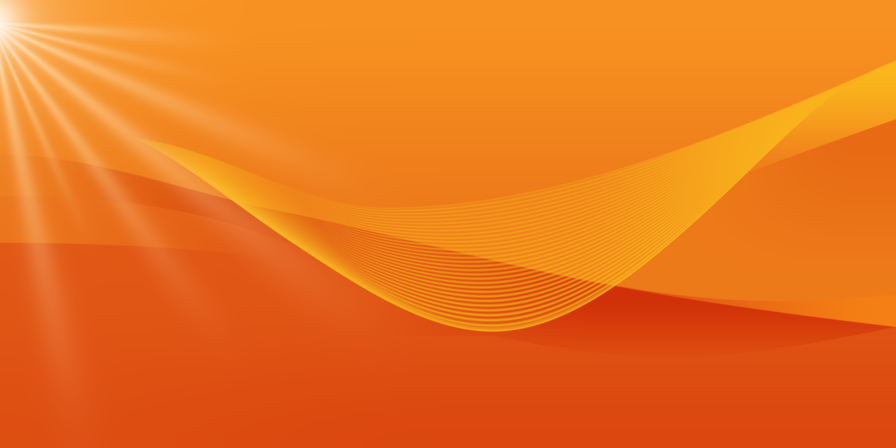
This background is drawn by a Shadertoy shader. Its source:

```glsl
const vec3 AMBER = vec3(0.97, 0.57, 0.13);
const vec3 ORANGE = vec3(0.93, 0.48, 0.10);
const vec3 RUST = vec3(0.88, 0.34, 0.08);
const vec3 RED = vec3(0.86, 0.28, 0.06);
const vec3 CRIMSON = vec3(0.82, 0.19, 0.03);
const vec3 GOLD = vec3(0.98, 0.72, 0.11);
const vec3 LIGHT = vec3(1.0, 0.85, 0.66);

// Cubic through two knots, each given as (x, y, slope)
float arc(float x, vec3 a, vec3 b) {
    float h = b.x - a.x;
    float t = clamp((x - a.x) / h, 0.0, 1.0);
    float s = 1.0 - t;
    return mix(a.y, b.y, t * t * (3.0 - 2.0 * t))
        + h * t * s * (a.z * s - b.z * t);
}

float ribbonTop(float x) {
    vec3 crest = vec3(0.26, 0.693, 0.0), dip = vec3(0.86, 0.536, 0.0);
    if (x < crest.x) return arc(x, vec3(0.0, 0.674, 0.1), crest);
    if (x < dip.x) return arc(x, crest, dip);
    return arc(x, dip, vec3(2.0, 0.865, 0.44));
}

float ribbonBottom(float x) {
    vec3 fall = vec3(0.65, 0.46, -0.66), low = vec3(1.10, 0.26, 0.0);
    vec3 rise = vec3(1.60, 0.55, 0.93);
    if (x < fall.x) return arc(x, vec3(0.26, 0.71, -0.4), fall);
    if (x < low.x) return arc(x, fall, low);
    if (x < rise.x) return arc(x, low, rise);
    return arc(x, rise, vec3(2.0, 0.863, 0.3));
}

float horizon(float x) {
    vec3 bend = vec3(0.62, 0.53, -0.2), trough = vec3(1.65, 0.33, -0.05);
    if (x < bend.x) return arc(x, vec3(0.0, 0.655, 0.0), bend);
    if (x < trough.x) return arc(x, bend, trough);
    return arc(x, trough, vec3(2.0, 0.342, 0.08));
}

// Coverage of the area under a curve
float under(float y, float curve, float px) {
    return smoothstep(-px, px, curve - y);
}

// Overlapping translucent hills behind the ribbon
vec3 backdrop(vec2 p, float px) {
    float x = p.x, y = p.y;
    vec3 col = mix(ORANGE, AMBER, smoothstep(0.5, 1.0, y));

    // Gold underside of the ribbon and its shade at the right
    float fold = arc(x, vec3(1.45, 0.53, 0.4), vec3(2.0, 0.734, 0.35));
    float shade = under(y, fold, px) * smoothstep(1.45, 1.9, x);
    col = mix(col, vec3(0.91, 0.42, 0.08), shade * smoothstep(0.34, 0.68, y));
    float underside = under(y, ribbonBottom(x), px) * (1.0 - under(y, fold, px));
    float sheen = smoothstep(0.60, 0.87, y) * smoothstep(1.55, 1.8, x);
    col = mix(col, GOLD, underside * sheen);

    // Lower ground
    float edge = horizon(x);
    vec3 ground = mix(RED, RUST, smoothstep(0.0, 0.4, y));
    ground = mix(ground, RUST, 0.4 * smoothstep(1.0, 0.0, x));

    // Left hills
    float lowHill = arc(x, vec3(0.0, 0.458, 0.0), vec3(0.72, 0.41, -0.15));
    float highHill = arc(x, vec3(0.0, 0.5625, 0.0), vec3(0.72, 0.42, -0.5));
    float leftFade = smoothstep(0.8, 0.45, x);
    vec3 hill = mix(vec3(0.92, 0.45, 0.10), RUST, smoothstep(0.0, 0.7, x));
    ground = mix(ground, hill, leftFade * (1.0 - under(y, lowHill, px)));
    vec3 ridge = mix(ORANGE, vec3(0.86, 0.32, 0.06), smoothstep(0.0, 0.5, x));
    ground = mix(ground, ridge, leftFade * (1.0 - under(y, highHill, px)));

    // Right crimson hollow and bright strip
    float strip = arc(x, vec3(1.3, 0.375, -0.2), vec3(2.0, 0.27, -0.12));
    float hollow = arc(x, vec3(1.1, 0.25, -0.2), vec3(1.5, 0.203, 0.0));
    if (x > 1.5) hollow = arc(x, vec3(1.5, 0.203, 0.0), vec3(2.0, 0.27, 0.2));
    float depth = smoothstep(0.17, 0.34, y) * smoothstep(0.8, 1.35, x);
    ground = mix(ground, CRIMSON, depth * (1.0 - under(y, hollow, px)));
    vec3 stripColor = mix(RUST, vec3(0.96, 0.50, 0.08), smoothstep(1.4, 2.0, x));
    float stripMask = (1.0 - under(y, strip, px)) * smoothstep(1.3, 1.5, x);
    ground = mix(ground, stripColor, stripMask);
    return mix(col, ground, under(y, edge, px));
}

// Sheer ribbon woven from fine gold strands
vec3 addRibbon(vec3 col, vec2 p, float px) {
    float top = ribbonTop(p.x), bottom = ribbonBottom(p.x);
    float rise = p.y - bottom;
    float across = clamp(rise / max(top - bottom, 0.004), 0.0, 1.0);
    float inside = under(p.y, top, px) * (1.0 - under(p.y, bottom, px));
    float phase = 30.0 * pow(across, 1.1);
    float contrast = 1.0 - smoothstep(0.35, 0.8, fwidth(phase));
    float strand = mix(0.5, 0.5 + 0.5 * cos(6.2832 * phase), contrast);

    float start = smoothstep(0.2, 0.5, p.x);
    float dense = smoothstep(1.25, 1.8, p.x);
    float sheer = mix(0.12, 0.8, dense) + strand * mix(0.65, 0.2, dense) * (1.0 - 0.55 * across);
    sheer *= smoothstep(0.45, 0.95, p.x);
    float width = mix(0.085, 0.012, smoothstep(0.35, 1.05, p.x));
    float rim = exp(-max(rise, 0.0) / width);
    return mix(col, GOLD, inside * start * max(sheer, rim));
}

// Beams fanning out of a glowing corner
vec3 addSunlight(vec3 col, vec2 p) {
    vec2 d = p - vec2(-0.02, 0.95);
    float r = length(d), angle = atan(-d.y, d.x);
    // Each beam: angle, angular width, reach
    vec3 beams[7] = vec3[7](
        vec3(0.08, 0.05, 0.60), vec3(0.25, 0.04, 0.60),
        vec3(0.42, 0.055, 1.05), vec3(0.68, 0.06, 1.25),
        vec3(0.94, 0.05, 1.00), vec3(1.15, 0.035, 0.60),
        vec3(1.36, 0.06, 1.10));
    float glow = 0.95 * exp(-r * 8.0);
    for (int i = 0; i < 7; i++) {
        float off = (angle - beams[i].x) / beams[i].y;
        float fade = 1.0 - smoothstep(0.0, beams[i].z, r);
        glow += 0.48 * exp(-off * off) * fade;
    }
    col = mix(col, LIGHT, min(glow, 0.9));
    return mix(col, vec3(1.0), 0.8 * exp(-r * r * 250.0));
}

void mainImage(out vec4 fragColor, in vec2 fragCoord) {
    vec2 p = fragCoord / iResolution.y;
    float px = 1.0 / iResolution.y;
    vec3 col = backdrop(p, px);
    col = addRibbon(col, p, px);
    fragColor = vec4(addSunlight(col, p), 1.0);
}
```
